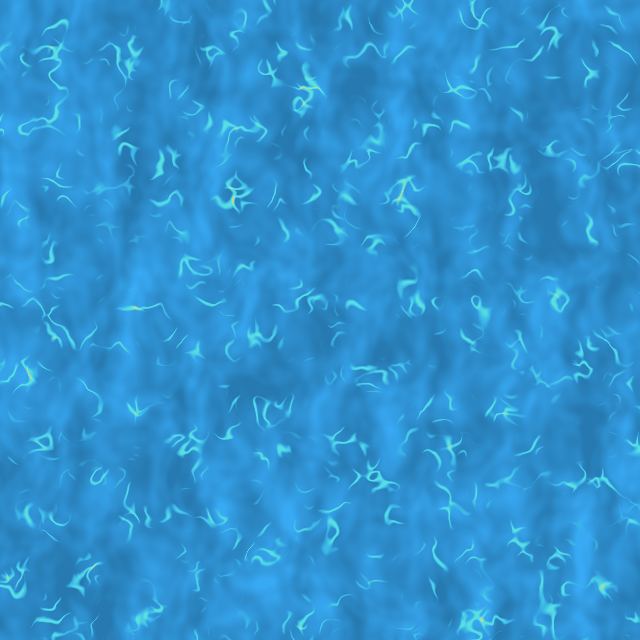
A three.js fragment shader for this texture:

```glsl
// Sunlit blue water: soft, upright streaks of lighter and darker blue,
// overlaid with broken cyan caustic filaments that warm where they cross.
// Streaks are stretched gradient noise; filaments are its zero crossings.

varying vec2 vUv;

const vec2 STREAK_SCALE = vec2(17.0, 6.0);
const float WEB_SCALE = 25.0;
const float PATCH_SCALE = 18.0;

const vec3 DEEP_BLUE = vec3(0.152, 0.480, 0.695);
const vec3 BRIGHT_BLUE = vec3(0.212, 0.645, 0.930);
const vec3 PALE_BLUE = vec3(0.225, 0.700, 0.905);
const vec3 CYAN = vec3(0.340, 0.870, 0.880);
const vec3 WARM_GLINT = vec3(0.740, 0.840, 0.600);

vec2 hash22(vec2 p) {
  vec3 q = fract(p.xyx * vec3(0.1031, 0.1030, 0.0973));
  q += dot(q, q.yzx + 33.33);
  return fract((q.xx + q.yz) * q.zy);
}

float cornerSlope(vec2 cell, vec2 corner, vec2 f) {
  vec2 gradient = hash22(cell + corner) * 2.0 - 1.0;
  return dot(normalize(gradient + 0.0001), f - corner);
}

// Gradient noise, roughly -0.8 to 0.8.
float noise(vec2 p) {
  vec2 cell = floor(p);
  vec2 f = fract(p);
  vec2 u = f * f * f * (f * (f * 6.0 - 15.0) + 10.0);
  float low = mix(cornerSlope(cell, vec2(0.0, 0.0), f),
                  cornerSlope(cell, vec2(1.0, 0.0), f), u.x);
  float high = mix(cornerSlope(cell, vec2(0.0, 1.0), f),
                   cornerSlope(cell, vec2(1.0, 1.0), f), u.x);
  return 1.2 * mix(low, high, u.y);
}

vec2 warp(vec2 p, float scale, float amount) {
  return p + amount * vec2(noise(p * scale + 11.3), noise(p * scale + 47.9));
}

// Cloudy water body, elongated along the vertical.
float waterLevel(vec2 p) {
  vec2 q = warp(p, 9.0, 0.025);
  float level = 0.20 * noise(q * vec2(5.0, 3.5) + 71.0);
  level += 0.42 * noise(q * STREAK_SCALE + 23.0);
  level += 0.28 * noise(q * vec2(27.0, 17.0) + 5.0);
  level += 0.20 * noise(q * vec2(52.0, 38.0) + 91.0);
  return 0.43 + 1.55 * level;
}

// Thin bright line along the zero crossings of the noise.
float ridge(vec2 p, float width) {
  return 1.0 - smoothstep(0.0, width, abs(noise(p)));
}

// Isolated patches in which filaments can light up.
float patchMask(vec2 p, float offset) {
  return smoothstep(0.06, 0.58, noise(p * PATCH_SCALE + offset));
}

vec3 waterColor(float level, float light) {
  vec3 color = mix(DEEP_BLUE, BRIGHT_BLUE, clamp(level, 0.0, 1.12));
  color = mix(color, PALE_BLUE, smoothstep(0.05, 0.45, light));
  color = mix(color, CYAN, smoothstep(0.35, 0.95, light));
  return mix(color, WARM_GLINT, smoothstep(1.05, 1.60, light));
}

void main() {
  float level = waterLevel(vUv);

  // Two independent webs, jagged by warping and broken up by their masks.
  vec2 p = warp(warp(vUv, 28.0, 0.012), 60.0, 0.004);
  float light = 0.0;
  float glow = 0.0;
  for (int i = 0; i < 2; i++) {
    float offset = 37.0 + 53.0 * float(i);
    float mask = patchMask(vUv, offset);
    float scale = WEB_SCALE * (1.0 + 0.3 * float(i));
    light += mask * ridge(p * scale + offset * 1.7, 0.15);
    glow += mask;
  }

  // Lit patches also brighten the water around them slightly.
  gl_FragColor = vec4(waterColor(level + 0.14 * glow, light), 1.0);
}
```
